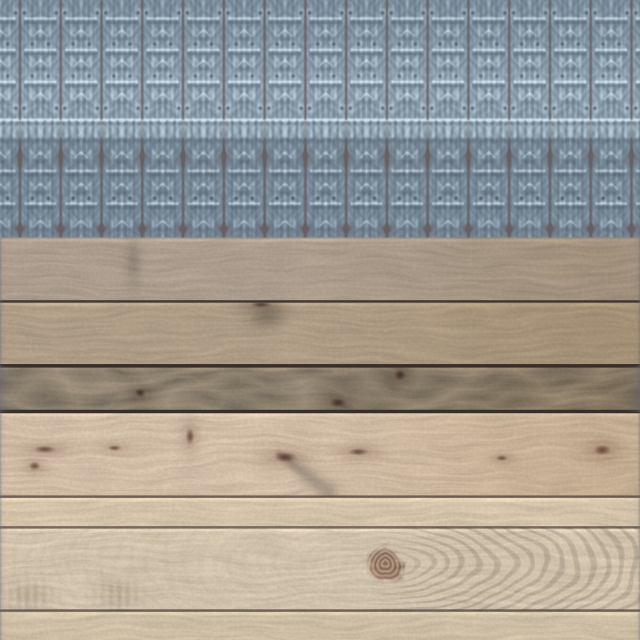
Give the GLSL for this texture, as a Shadertoy shader.

```glsl
// Rows of pressed steel panels above a wall of horizontal, knotted timber planks.
const float PANEL_W = .0637, PANEL_X = .0312;  // panel width, first joint
const vec3 STEEL_DARK = vec3(.33, .37, .42), STEEL_MID = vec3(.47, .54, .60);
const vec3 STEEL_LIGHT = vec3(.80, .87, .91), RUST = vec3(.39, .36, .37);
const vec3 KNOT_TINT = vec3(.56, .46, .43), SEAM_COL = vec3(.22, .18, .16);
const vec2 HEART = vec2(.602, .880);
// Plank tops measured downward, seam darkness, plank colours
const float EDGES[8] = float[](.371, .471, .5716, .643, .776, .824, .954, 1.);
const float SEAMS[7] = float[](.12, .9, 1., 1., .65, .6, .65);
const vec3 PLANKS[7] = vec3[](vec3(.68, .62, .56), vec3(.69, .62, .53),
  vec3(.56, .51, .44), vec3(.83, .75, .66), vec3(.84, .77, .67),
  vec3(.83, .77, .68), vec3(.81, .75, .65));
// Knots: centre, radii
const vec4 KNOTS[12] = vec4[](
  vec4(.408, .476, .014, .004), vec4(.625, .586, .008, .008),
  vec4(.528, .629, .011, .006), vec4(.219, .614, .007, .006),
  vec4(.070, .702, .015, .005), vec4(.179, .700, .010, .004),
  vec4(.297, .682, .006, .012), vec4(.054, .728, .008, .006),
  vec4(.446, .714, .016, .007), vec4(.560, .706, .014, .005),
  vec4(.784, .716, .008, .004), vec4(.941, .703, .012, .007));
// Steel rivets (offset from panel centre, height), ledges and bars
const vec2 RIVETS[5] = vec2[](vec2(.0255, .02), vec2(.0125, .069),
  vec2(.0125, .119), vec2(.0255, .169), vec2(.0125, .31));
const float LEDGES[6] = float[](.029, .078, .128, .187, .267, .318);
const float BARS[6] = float[](.052, .099, .151, .243, .292, .35);

float cells(vec2 p) {
  float d = 1.;
  for (int k = 0; k < 9; k++) {
    vec2 c = floor(p) + vec2(k % 3, k / 3) - 1.;
    vec2 h = vec2(dot(c, vec2(127.1, 311.7)), dot(c, vec2(269.5, 183.3)));
    d = min(d, length(c + fract(sin(h) * 43758.5) - p));
  }
  return d - .5;
}

float band(float d, float w) { return exp(-d * d / (w * w)); }

float blob(vec2 d, vec2 r) { return band(length(d / r), 1.); }

float waves(vec2 p) {
  return sin(p.x * 11. + 2. * sin(p.y * 19.)) + .5 * sin(p.x * 27. + p.y * 41.)
    + .25 * sin(p.x * 61. - p.y * 53.);
}

vec3 steel(vec2 p) {
  float m = abs(fract((p.x - PANEL_X) / PANEL_W) - .5) * PANEL_W, y = p.y;
  vec2 q = vec2(m, y);
  float inside = 1. - smoothstep(.023, .027, m);
  // Broad shading and rippled reflections
  float shade = .12 * band(y - .145, .07) - .06 * smoothstep(.2, .23, y);
  shade += .09 * sin(m * 430. + 2. * sin(y * 130.)) * sin(y * 250. + m * 90.);
  shade += .05 * sin(m * 900.) + .06 * cells(p * vec2(170., 110.));
  // Shadowed ledges and pressed bars with rounded ends
  for (int i = 0; i < 6; i++) {
    float across = i == 3 ? 1. : inside, l = y - LEDGES[i], b = y - BARS[i];
    shade += across * (.4 * band(l, .0026) - .2 * band(l - .006, .003));
    shade += .32 * band(m, .013) * band(b + .004 * cos(m * 260.), .0028);
    shade += .26 * blob(vec2(m - .0135, b + .004), vec2(.004, .006));
    shade -= .22 * blob(vec2(m, b - .009), vec2(.009, .004));
  }
  // Fluted strip
  float strip = smoothstep(.184, .189, y) * (1. - smoothstep(.212, .219, y));
  shade += strip * (.14 + .1 * sin(m * 620.)) - .16 * band(y - .22, .004);
  // Rivets, creases and rusty joints
  for (int i = 0; i < 5; i++) {
    float r = length(q - RIVETS[i]);
    shade += .38 * band(r, .0062) - .75 * band(r, .0032);
  }
  shade += .16 * band(m, .0015) + .12 * band(m - .0265, .002);
  vec3 col = mix(STEEL_MID, STEEL_LIGHT, clamp(shade * 1.7, 0., 1.));
  col = mix(col, STEEL_DARK, clamp(-shade * 2.2, 0., 1.));
  float joint = .75 * band(m - PANEL_W * .5, .0024) * (1. - .6 * strip);
  joint += .8 * blob(q - vec2(.0315, .245), vec2(.007, .012));
  joint += .9 * band(length(q - vec2(.03, .358)), .008);
  return mix(col, RUST, min(joint, .9));
}

vec3 wood(vec2 p, float px) {
  int id = 0;
  for (int i = 1; i < 7; i++) if (p.y > EDGES[i]) id = i;
  float seed = float(id) * 7.3, knot = 0., push = 0., stain = 0.;
  float mottled = float(id == 2), ringed = float(id == 5);
  // Knots push the grain aside
  for (int i = 0; i < 12; i++) {
    vec4 k = KNOTS[i];
    if (k.y < EDGES[id] || k.y > EDGES[id + 1]) continue;
    vec2 d = p - k.xy;
    float halo = blob(d, k.zw * 2.6);
    knot = max(knot, max(blob(d, k.zw), .28 * halo));
    push += halo * clamp(d.y * 200., -1., 1.);
  }
  // Fibres, growth lines and patches
  float warp = waves(p + seed);
  float patches = cells(vec2(p.x * 13., p.y * 38. + .5 * warp) + seed);
  float light = 1. + .07 * cells(vec2(p.x * 8., p.y * 190. + warp) + seed);
  light += .016 * sin(p.y * 471. + 3.5 * warp - 3.8 * push);
  light += .05 * cells(p * 170.) + patches * mix(.05, .3, mottled);
  // Arched rings beside the heart knot
  vec2 d = p - HEART;
  float rings = sin(720. * length(d * vec2(.36, 1.)) + 1.5 * waves(p * 1.6));
  float spread = smoothstep(.56, .7, p.x + .2 * d.y);
  light -= ringed * (.015 + .1 * spread) * smoothstep(-.1, .9, rings);
  // Colour drift along the upper planks
  vec3 col = PLANKS[id] * light;
  col *= 1. - vec3(.06, .08, .12) * smoothstep(.4, 1., p.x) * float(id < 4);
  col = mix(col, col * KNOT_TINT, knot);
  // Heart knot, slanted scar and stains
  float r = length(d - vec2(0., .25 * abs(d.x)));
  float heart = 1. - smoothstep(.018, .034, r + .003 * waves(p * 6.));
  col *= 1. - vec3(.28, .38, .42) * heart * ringed * (.85 + .3 * sin(r * 900.));
  vec2 dir = vec2(.075, .057), s = p - vec2(.437, .71);
  float along = clamp(dot(s, dir) / dot(dir, dir), 0., 1.);
  if (id == 3) stain = .2 * band(length(s - dir * along), .006 + .01 * along);
  if (id == 0) stain = .14 * blob(p - vec2(.208, .41), vec2(.012, .035));
  if (id == 1) stain = .24 * blob(p - vec2(.418, .493), vec2(.028, .02));
  if (id == 5) stain = (.1 + .04 * sin(p.x * 480.)) * band(p.y - .93, .023)
    * (band(p.x - .185, .035) + band(p.x - .045, .035));
  col *= 1. - stain;
  // Seams and worn ends
  for (int i = 0; i < 7; i++) {
    float y = p.y - EDGES[i], w = i == 2 || i == 3 ? .0017 : .0009;
    col *= 1. + .1 * band(y - .0045, .003);
    col = mix(col, SEAM_COL, SEAMS[i] * (1. - smoothstep(w, w + 1.3 * px, abs(y))));
  }
  float ends = exp(-min(p.x, 1. - p.x) * mix(450., 110., mottled));
  return mix(col, vec3(.38, .4, .45), .5 * ends);
}

void mainImage(out vec4 fragColor, in vec2 fragCoord) {
  vec2 p = fragCoord / iResolution.xy;
  p.y = 1. - p.y;
  float px = 1. / iResolution.y;
  float split = smoothstep(EDGES[0] - px, EDGES[0] + px, p.y);
  fragColor = vec4(mix(steel(p), wood(p, px), split), 1.);
}
```
